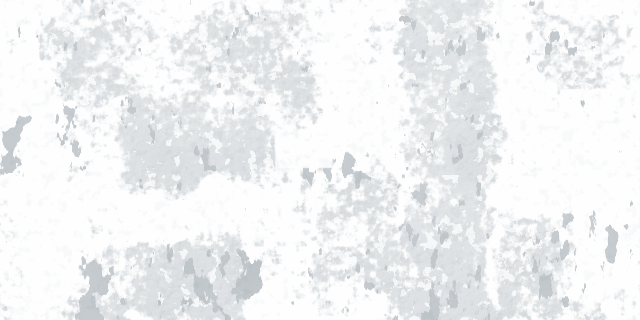
A Shadertoy shader for this texture:

```glsl
const vec3 PLASTER = vec3(0.996, 0.997, 0.998);
const vec3 GREY = vec3(0.735, 0.762, 0.778);
const float WASH_DEPTH = 0.46;
const float FLAKE_DEPTH = 0.88;
const float GRAIN_SCALE = 55.0;
const vec2 FLAKE_SCALE = vec2(34.0, 19.0);
const vec2 STREAK_SCALE = vec2(60.0, 6.0);
const vec4 CLEAN_PANEL = vec4(0.95, 0.535, 0.09, 0.06);

// Worn regions: centre, half size
const int WASHES = 11;
const vec4 WASH[WASHES] = vec4[WASHES](
    vec4(0.58, 0.84, 0.40, 0.18), vec4(0.60, 0.57, 0.23, 0.14),
    vec4(0.26, 0.86, 0.12, 0.06), vec4(1.40, 0.50, 0.135, 0.60),
    vec4(0.40, 0.10, 0.17, 0.14), vec4(0.65, 0.11, 0.10, 0.13),
    vec4(1.11, 0.20, 0.17, 0.27), vec4(1.69, 0.15, 0.13, 0.18),
    vec4(1.82, 0.82, 0.20, 0.14), vec4(0.28, 0.58, 0.10, 0.14),
    vec4(0.88, 0.62, 0.10, 0.20));
const float WASH_WEIGHT[WASHES] = float[WASHES](
    0.62, 0.88, 0.80, 0.97, 0.65, 0.92, 0.55, 0.62, 0.48, 0.45, 0.46);

const int FLAKES = 11;
const vec4 FLAKE[FLAKES] = vec4[FLAKES](
    vec4(1.30, 0.89, 0.04, 0.04), vec4(1.52, 0.87, 0.05, 0.06),
    vec4(1.06, 0.45, 0.11, 0.06), vec4(0.04, 0.54, 0.04, 0.06),
    vec4(0.22, 0.59, 0.04, 0.09), vec4(0.79, 0.14, 0.06, 0.07),
    vec4(0.30, 0.10, 0.05, 0.11), vec4(1.73, 0.13, 0.06, 0.09),
    vec4(1.90, 0.27, 0.06, 0.06), vec4(1.36, 0.02, 0.05, 0.04),
    vec4(0.62, 0.10, 0.08, 0.11));

float hash(vec2 p) {
    vec3 q = fract(vec3(p.xyx) * 0.1031);
    q += dot(q, q.yzx + 33.33);
    return fract((q.x + q.y) * q.z);
}

float noise(vec2 p) {
    vec2 i = floor(p), f = fract(p);
    f = f * f * (3.0 - 2.0 * f);
    return mix(mix(hash(i), hash(i + vec2(1, 0)), f.x),
               mix(hash(i + vec2(0, 1)), hash(i + vec2(1, 1)), f.x), f.y);
}

float fbm(vec2 p) {
    float sum = 0.0, amp = 0.533;
    for (int i = 0; i < 4; i++) {
        sum += amp * noise(p);
        p = mat2(1.6, 1.2, -1.2, 1.6) * p + 17.3;
        amp *= 0.5;
    }
    return sum;
}

// Noise whose octaves keep their direction, for upright features
float uprightFbm(vec2 p) {
    float sum = 0.0, amp = 0.533;
    for (int i = 0; i < 4; i++) {
        sum += amp * noise(p);
        p = p * 2.03 + 9.7;
        amp *= 0.5;
    }
    return sum;
}

float softBox(vec2 p, vec4 box, float blur) {
    vec2 d = abs(p - box.xy) - box.zw;
    float dist = length(max(d, 0.0)) + min(max(d.x, d.y), 0.0);
    return 1.0 - smoothstep(-blur, blur, dist);
}

void mainImage(out vec4 fragColor, in vec2 fragCoord) {
    vec2 p = fragCoord / iResolution.y;
    float pixel = 1.0 / iResolution.y;

    // Ragged outlines for the regions
    vec2 warp = vec2(fbm(p * 7.0), fbm(p * 7.0 + 40.0)) - 0.5;
    vec2 q = p + warp * vec2(0.09, 0.16);
    float wear = 0.0, flaking = 0.0;
    for (int i = 0; i < WASHES; i++)
        wear = max(wear, WASH_WEIGHT[i] * softBox(q, WASH[i], 0.045));
    for (int i = 0; i < FLAKES; i++)
        flaking = max(flaking, softBox(q, FLAKE[i], 0.05));

    // Grainy pale wash with upright streaks
    float cloud = fbm(p * 6.0 + 5.0);
    float grain = fbm(p * GRAIN_SCALE);
    float streak = uprightFbm(p * STREAK_SCALE);
    float lower = 1.0 - smoothstep(0.2, 0.6, p.y);
    float cover = wear + 1.3 * (cloud - 0.5) + 1.2 * (grain - 0.5)
                + 0.7 * lower * (streak - 0.5);
    float wash = smoothstep(0.3, 0.78, cover) * (0.75 + 0.5 * cloud);

    // Chipped white spots and their shallow relief
    float chips = smoothstep(0.62, 0.67, fbm(p * 38.0 + 70.0));
    wash *= 1.0 - 0.75 * chips;
    float relief = grain - fbm((p + vec2(-0.003, 0.004)) * GRAIN_SCALE);
    float ink = WASH_DEPTH * wash + 0.22 * relief * wash;

    // Dark flakes with crisp edges
    float flakeNoise = uprightFbm(p * FLAKE_SCALE + 3.0);
    float exposed = max(flaking, wear * mix(0.32, 0.52, lower));
    float limit = mix(0.86, 0.44, exposed);
    float flake = smoothstep(-0.03, 0.03, flakeNoise - limit);
    ink = mix(ink, FLAKE_DEPTH * (0.85 + 0.3 * cloud), flake);

    // Straight-edged clean panel and faint dust
    ink *= 1.0 - 0.9 * softBox(p, CLEAN_PANEL, pixel);
    ink += 0.09 * smoothstep(0.55, 0.75, grain);

    fragColor = vec4(mix(PLASTER, GREY, clamp(ink, 0.0, 1.0)), 1.0);
}
```
